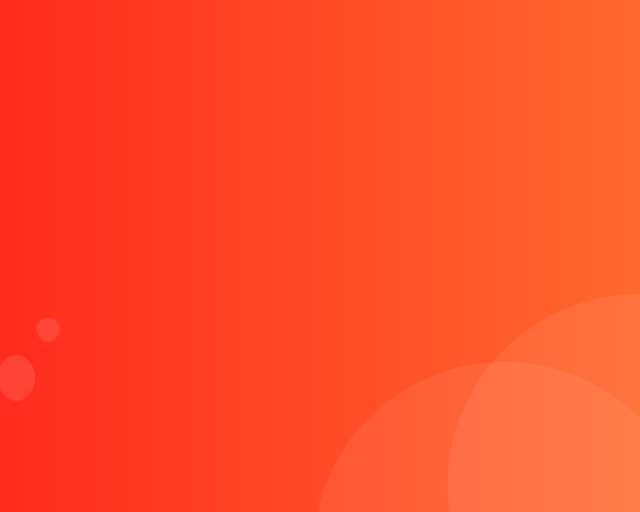
This background is drawn by a Shadertoy shader. Its source:

```glsl
// Soft-edged coverage of an axis-aligned ellipse
float ellipseMask(vec2 p, vec2 center, vec2 radii) {
    vec2 q = (p - center) / radii;
    float dist = (length(q) - 1.0) * min(radii.x, radii.y);
    float pixel = 1.0 / iResolution.x;
    return 1.0 - smoothstep(-0.7 * pixel, 0.7 * pixel, dist);
}

void mainImage(out vec4 fragColor, in vec2 fragCoord) {
    // Canvas width is one unit
    vec2 p = fragCoord / iResolution.x;

    // Horizontal red to orange gradient
    vec3 color = mix(vec3(1.0, 0.168, 0.114), vec3(1.0, 0.412, 0.182), p.x);

    // Large translucent discs in the lower right
    vec3 white = vec3(1.0);
    color = mix(color, white, 0.07 * ellipseMask(p, vec2(0.788, -0.065), vec2(0.2995)));
    color = mix(color, white, 0.07 * ellipseMask(p, vec2(0.998, 0.042), vec2(0.2985)));

    // Small bubbles near the left edge
    color = mix(color, white, 0.11 * ellipseMask(p, vec2(0.0749, 0.2852), vec2(0.0176, 0.0189)));
    color = mix(color, white, 0.11 * ellipseMask(p, vec2(0.0254, 0.2096), vec2(0.0293, 0.0358)));

    fragColor = vec4(color, 1.0);
}
```
